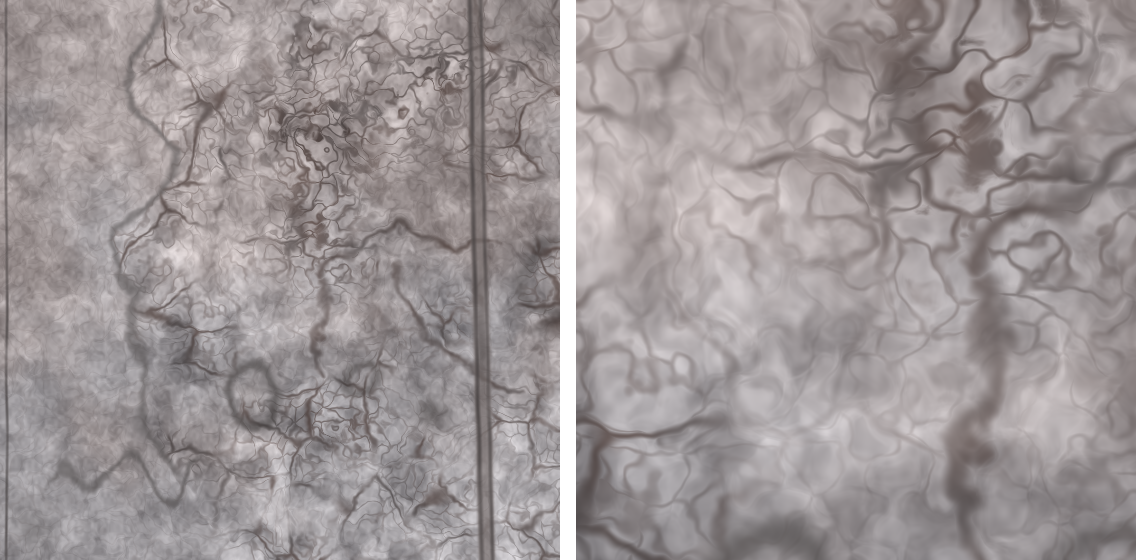
Left, the full canvas; right, a detail of the centre.
A Shadertoy shader for this texture:

```glsl
// Weathered plaster wall: mottled grey-pink flakes, dark branching cracks,
// grey stain outlines and two vertical joints. Noise gives the tone, while
// warped Voronoi borders, segments and curves give the cracks and outlines.

float hash(vec2 p) {
    vec3 a = fract(p.xyx * vec3(0.1031, 0.1030, 0.0973));
    a += dot(a, a.yzx + 33.33);
    return fract((a.x + a.y) * a.z);
}

float noise(vec2 p) {
    vec2 i = floor(p), f = fract(p);
    f = f * f * (3.0 - 2.0 * f);
    return mix(mix(hash(i), hash(i + vec2(1, 0)), f.x),
               mix(hash(i + vec2(0, 1)), hash(i + vec2(1, 1)), f.x), f.y);
}

float fbm(vec2 p) {
    float sum = 0.0, amp = 0.516;
    for (int i = 0; i < 5; i++) {
        sum += amp * noise(p);
        p = mat2(1.6, 1.2, -1.2, 1.6) * p + 7.3;
        amp *= 0.5;
    }
    return sum;
}

// x: gap to the cell border, y: random shade of the cell
vec2 cells(vec2 p) {
    vec2 base = floor(p);
    float near = 9.0, second = 9.0, shade = 0.0;
    for (int y = -1; y <= 1; y++)
    for (int x = -1; x <= 1; x++) {
        vec2 id = base + vec2(x, y);
        float d = length(id + vec2(hash(id), hash(id + 41.7)) - p);
        if (d < near) { second = near; near = d; shade = hash(id + 83.1); }
        else second = min(second, d);
    }
    return vec2(second - near, shade);
}

// Soft stroke: 1 on the line, 0 at the given width
float stroke(float d, float width) {
    return 1.0 - smoothstep(0.0, width, abs(d));
}

float segment(vec2 p, vec2 a, vec2 b) {
    vec2 ab = b - a;
    return length(p - a - ab * clamp(dot(p - a, ab) / dot(ab, ab), 0.0, 1.0));
}

// Elliptical soft spot
float spot(vec2 p, vec2 center, vec2 size) {
    vec2 d = (p - center) / size;
    return exp(-dot(d, d));
}

void mainImage(out vec4 fragColor, in vec2 fragCoord) {
    vec2 p = fragCoord / iResolution.xy;
    vec2 warp = vec2(fbm(p * 9.0), fbm(p * 9.0 + 17.0)) - 0.5;
    vec2 q = p + warp * 0.11;
    vec2 fine = p + 0.02 * (vec2(noise(p * 60.0), noise(p * 60.0 + 31.0)) - 0.5);

    // Wavy border between the smooth left coat and the flaking plaster
    float border = 0.255 + 0.045 * cos(21.0 * (p.y - 0.7)) * smoothstep(0.4, 0.65, p.y)
                 + 0.1 * (1.0 - smoothstep(0.13, 0.25, p.y));
    float flaking = smoothstep(-0.01, 0.02, q.x - border);
    float lower = 1.0 - smoothstep(0.08, 0.3, p.y + warp.y * 0.4);

    // Mottled tone, from broad clouds down to flakes and grain
    float tone = 0.618 + 0.022 * flaking + 0.035 * lower * smoothstep(0.2, 0.5, p.x);
    tone += 0.26 * (fbm(p * 4.0 + 3.0) - 0.5);
    tone += mix(0.28, 0.42, flaking) * (fbm(fine * 24.0) - 0.5);
    vec2 flake = cells(fine * 62.0 + warp * 2.0);
    tone += 0.09 * (flake.y - 0.5) * smoothstep(0.0, 0.35, flake.x);
    tone += 0.07 * (noise(p * vec2(170.0, 130.0)) - 0.5);
    float warmth = smoothstep(0.1, 0.8, p.y + 1.2 * (fbm(p * 5.0 + 50.0) - 0.5));
    vec3 col = vec3(tone) + mix(vec3(0.006, -0.006, 0.008), vec3(0.031, -0.007, -0.009), warmth);

    // Grey stain outlines: border, lower scallops, rings, right-hand patch
    float scallops = 0.15 + 0.035 * sin(p.x * 48.0 + 3.0) - 0.5 * max(0.16 - p.x, 0.0);
    float scallopSpan = smoothstep(0.07, 0.1, p.x) * (1.0 - smoothstep(0.34, 0.37, p.x));
    float stain = 0.7 * stroke(q.x - border, 0.016) * smoothstep(0.12, 0.17, p.y);
    stain = max(stain, 0.75 * stroke(q.y - scallops, 0.016) * scallopSpan);
    vec2 r = p + warp * 0.07;
    stain = max(stain, 0.85 * stroke(length((r - vec2(0.45, 0.295)) * vec2(1.0, 0.9)) - 0.045, 0.014));
    stain = max(stain, 0.7 * stroke(length((r - vec2(0.645, 0.325)) * vec2(0.8, 1.2)) - 0.026, 0.016));
    stain = max(stain, 0.8 * spot(r, vec2(0.76, 0.28), vec2(0.022)));
    stain = max(stain, 0.55 * stroke(length(q - vec2(1.0, 0.51)) - 0.085, 0.014));
    stain = max(stain, 0.4 * spot(q, vec2(0.05, 0.06), vec2(0.04, 0.06)));
    stain = max(stain, 0.3 * smoothstep(0.87, 0.89, p.x) * smoothstep(0.91, 0.925, q.y));
    stain += 0.25 * spot(r, vec2(0.45, 0.295), vec2(0.045));
    col = mix(col, vec3(0.35, 0.335, 0.335), min(stain, 1.0) * 0.8);

    // Dense crumbling zone and the branching crack network
    float dense = spot(q, vec2(0.6, 0.77), vec2(0.15, 0.1))
                + 0.8 * spot(q, vec2(0.77, 0.85), vec2(0.08, 0.05))
                + 0.7 * spot(q, vec2(0.57, 0.58), vec2(0.06, 0.12))
                + 0.6 * spot(q, vec2(0.54, 0.95), vec2(0.04, 0.1))
                + 0.5 * spot(q, vec2(0.6, 0.24), vec2(0.16, 0.06));
    dense = min(dense, 1.0);
    float patchy = smoothstep(0.4, 0.65, fbm(p * 11.0 + 70.0));
    float crack = stroke(cells(q * 9.0 + 4.0).x, 0.11) * (0.15 + 0.6 * patchy) * flaking;
    float creases = stroke(cells(fine * 30.0 + warp * 5.0).x, 0.24);
    crack = max(crack, creases * (0.1 + 0.25 * patchy * flaking + 0.6 * dense));
    crack = max(crack, dense * smoothstep(0.56, 0.78, fbm(fine * 42.0 + 9.0)));

    // Long single cracks
    float run = segment(q, vec2(0.58, 0.51), vec2(0.68, 0.58));
    run = min(run, segment(q, vec2(0.68, 0.58), vec2(0.86, 0.545)));
    run = min(run, segment(q, vec2(0.69, 0.51), vec2(0.78, 0.39)));
    run = min(run, segment(q, vec2(0.78, 0.39), vec2(0.92, 0.3)));
    run = min(run, segment(q, vec2(0.58, 0.5), vec2(0.55, 0.34)));
    crack = max(crack, stroke(run, 0.011) * (0.35 + 0.5 * noise(p * 35.0)));
    vec3 crackColor = mix(vec3(0.21, 0.19, 0.19), vec3(0.27, 0.19, 0.165), noise(p * 25.0));
    col = mix(col, crackColor, crack * 0.8);

    // Slightly leaning double joint on the right, thin joint on the left
    float joint = p.x - mix(0.869, 0.847, p.y) - 0.003 * (noise(vec2(p.y * 14.0, 2.0)) - 0.5);
    float wear = 0.5 + 0.5 * noise(vec2(p.x * 60.0, p.y * 22.0));
    col = mix(col, vec3(0.47, 0.435, 0.43), 0.65 * (1.0 - smoothstep(0.011, 0.019, abs(joint))));
    float grooves = max(stroke(joint + 0.009, 0.007), 0.8 * stroke(joint - 0.01, 0.006));
    grooves = max(grooves, 0.6 * spot(vec2(joint, p.y), vec2(0.0, 0.39), vec2(0.012, 0.06)));
    float seam = stroke(p.x - 0.012 - 0.003 * (noise(vec2(p.y * 9.0, 5.0)) - 0.5), 0.0045);
    col = mix(col, vec3(0.27, 0.25, 0.25), max(grooves, 0.9 * seam) * wear * 0.85);

    fragColor = vec4(clamp(col, 0.0, 1.0), 1.0);
}
```
